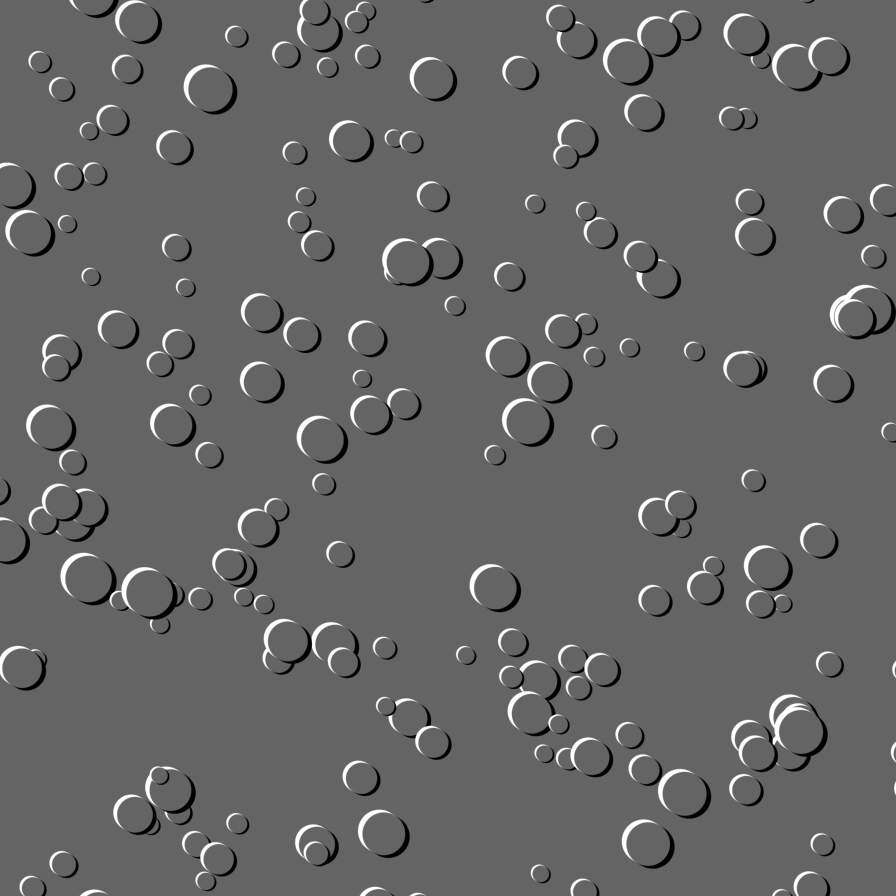
This pattern is drawn by a three.js fragment shader. Its source:

```glsl
// Scattered flat gray discs, each embossed by a white and a black crescent.
varying vec2 vUv;

#define DISC_COUNT 196
#define RADIUS_MIN 0.009
#define RADIUS_MAX 0.026
#define SIZE_BIAS 1.5             // above 1 favours small discs
#define RELIEF vec2(-0.21, 0.13)  // highlight offset, in disc radii
#define EDGE 0.0009               // half width of the smoothed edge
#define MARGIN 0.02               // overhang beyond the canvas
#define FACE vec3(0.394)
#define LIGHT vec3(1.0)
#define SHADE vec3(0.0)

float hash(float index, float channel) {
  return fract(sin(index * 127.1 + channel * 311.7) * 43758.5453);
}

// Coverage of a disc: 1 inside, 0 outside
float disc(vec2 offset, float radius) {
  return 1.0 - smoothstep(-EDGE, EDGE, length(offset) - radius);
}

void main() {
  vec3 color = FACE;

  // Paint back to front so later discs hide earlier ones
  for (int i = 0; i < DISC_COUNT; i++) {
    float id = float(i) + 1.0;
    vec2 center = mix(vec2(-MARGIN), vec2(1.0 + MARGIN),
                      vec2(hash(id, 1.0), hash(id, 2.0)));
    float radius = mix(RADIUS_MIN, RADIUS_MAX, pow(hash(id, 3.0), SIZE_BIAS));
    vec2 offset = vUv - center;
    vec2 shift = RELIEF * radius;

    // Highlight and shadow peek out on opposite sides of the face
    color = mix(color, SHADE, disc(offset + shift, radius));
    color = mix(color, LIGHT, disc(offset - shift, radius));
    color = mix(color, FACE, disc(offset, radius));
  }

  gl_FragColor = vec4(color, 1.0);
}
```
